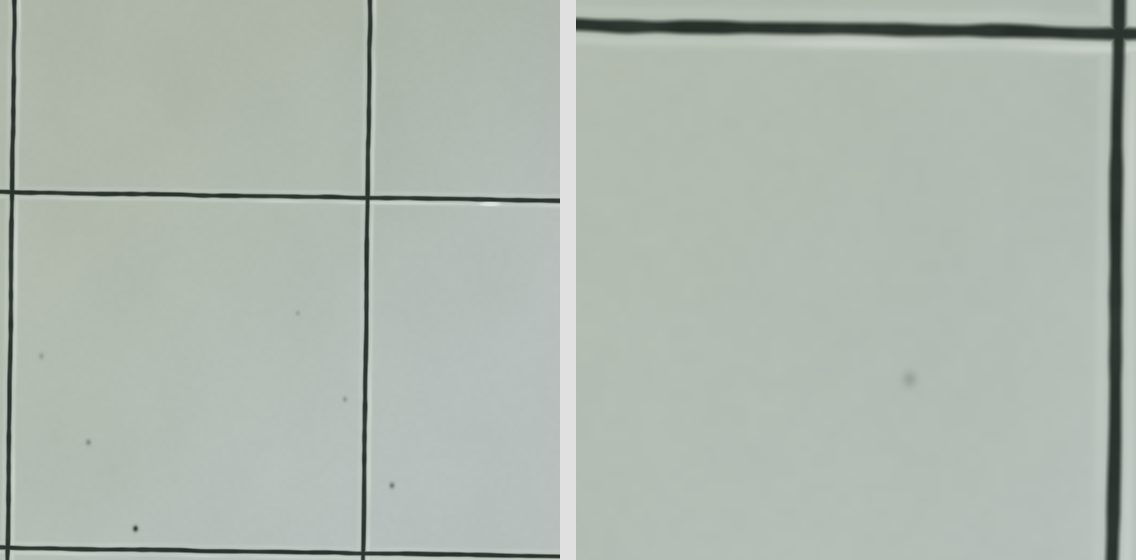
Left: the whole. Right: its middle third, enlarged.
A Shadertoy shader for this texture:

```glsl
#define TILE_SIZE 0.635
#define GRID_ORIGIN vec2(0.0135, 0.0221)
#define GRID_SKEW vec2(0.0125, -0.0156)
#define JOINT_HALF_WIDTH 0.0037
#define JOINT_BLUR 0.0021
#define SPECK_COUNT 6
#define CHIP_CENTER vec2(0.875, 0.6355)
#define WARM_GLAZE vec3(0.692, 0.727, 0.675)
#define COOL_GLAZE vec3(0.715, 0.750, 0.738)
#define JOINT_COLOR vec3(0.155, 0.185, 0.165)
#define RIM_COLOR vec3(0.785, 0.815, 0.785)

float hash(vec2 p) {
    vec3 q = fract(p.xyx * 0.1031);
    q += dot(q, q.yzx + 33.33);
    return fract((q.x + q.y) * q.z);
}

float noise(vec2 p) {
    vec2 cell = floor(p), f = fract(p);
    f = f * f * (3.0 - 2.0 * f);
    return mix(mix(hash(cell), hash(cell + vec2(1, 0)), f.x),
               mix(hash(cell + vec2(0, 1)), hash(cell + vec2(1, 1)), f.x), f.y);
}

float fbm(vec2 p) {
    float sum = 0.0, amplitude = 0.5;
    for (int i = 0; i < 4; i++) {
        sum += amplitude * noise(p);
        p = p * 2.03 + 17.0;
        amplitude *= 0.5;
    }
    return sum;
}

// Soft elliptical spot, 1 at its centre.
float spot(vec2 offset, vec2 radius) {
    vec2 q = offset / radius;
    return exp(-dot(q, q));
}

// Glaze shifting from warm upper left to cool lower right, faintly clouded.
vec3 glaze(vec2 uv, vec2 tile) {
    float cool = smoothstep(-0.55, 0.75, uv.x - uv.y + 0.25 * (fbm(uv * 5.0) - 0.5));
    vec3 color = mix(WARM_GLAZE, COOL_GLAZE, cool);
    color += 0.022 * (fbm(uv * vec2(9.0, 6.0) + 40.0) - 0.47);
    color += 0.008 * (noise(uv * 130.0) - 0.5);
    color += 0.008 * (hash(tile + 5.0) - 0.5);
    return color - 0.018 * smoothstep(0.5, 1.1, uv.y);
}

void mainImage(out vec4 fragColor, in vec2 fragCoord) {
    vec2 uv = fragCoord / iResolution.xy;

    // Slightly skewed grid with uneven joints.
    vec2 wobble = vec2(noise(vec2(uv.y * 22.0, 3.0)), noise(vec2(uv.x * 22.0, 8.0))) - 0.5;
    vec2 grid = (uv - GRID_ORIGIN - GRID_SKEW * uv.yx + 0.0014 * wobble) / TILE_SIZE;
    vec2 side = (fract(grid + 0.5) - 0.5) * TILE_SIZE;
    vec2 dist = abs(side);
    vec3 color = glaze(uv, floor(grid));

    // Scattered specks, fading from dark to faint.
    for (int i = 0; i < SPECK_COUNT; i++) {
        float n = float(i);
        vec2 center = fract(vec2(0.242, 0.056) + n * vec2(0.458, 0.077));
        vec2 radius = vec2(0.0042, 0.0050) * mix(0.7, 1.1, hash(vec2(n, 2.0)));
        color = mix(color, JOINT_COLOR, 0.95 / (1.0 + 0.9 * n) * spot(uv - center, radius));
    }

    // Pale worn rims beside the joints, brighter to the right and below.
    vec2 rim = exp(-pow((dist - 0.0088) / 0.0035, vec2(2.0)));
    rim *= mix(vec2(0.35), vec2(0.75), step(vec2(0.0), side * vec2(1, -1)));
    rim *= 0.5 + vec2(noise(uv * vec2(30, 14)), noise(uv * vec2(14, 30) + 9.0));
    color = mix(color, RIM_COLOR, clamp(max(rim.x, rim.y), 0.0, 1.0));

    // Dark joints with small changes in width and tone.
    vec2 rough = vec2(noise(uv * vec2(8, 55)), noise(uv * vec2(55, 8) + 20.0)) - 0.5;
    vec2 halfWidth = JOINT_HALF_WIDTH + 0.0010 * rough;
    float blur = max(JOINT_BLUR, 0.8 / iResolution.y);
    vec2 cover = 1.0 - smoothstep(halfWidth - blur, halfWidth + blur, dist);
    vec3 jointTone = JOINT_COLOR + 0.07 * (fbm(uv * 45.0) - 0.45);
    color = mix(color, jointTone, 0.97 * max(cover.x, cover.y));

    // Bright chip under a joint.
    float chip = spot(uv - CHIP_CENTER, vec2(0.020, 0.0042));
    color = mix(color, vec3(0.87, 0.90, 0.87), 0.9 * smoothstep(0.15, 0.75, chip));

    fragColor = vec4(clamp(color, 0.0, 1.0), 1.0);
}
```
